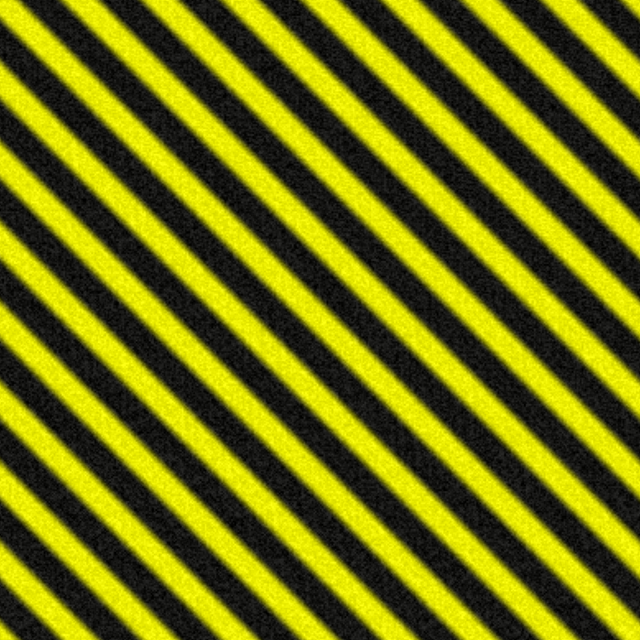
Reproduce this pattern procedurally as a Shadertoy shader.

```glsl
// Diagonal yellow and black hazard stripes with soft painted edges and fine grain.
// The sum x + y gives the stripe phase; eight whole periods per side and
// value noise on a wrapping lattice make the square tile without a seam.

float hash(vec2 p) {
    return fract(sin(dot(p, vec2(127.1, 311.7))) * 43758.5453);
}

// Value noise whose lattice repeats after the given number of cells
float wrappedNoise(vec2 uv, float cells) {
    vec2 p = uv * cells;
    vec2 cell = floor(p);
    vec2 f = fract(p);
    f = f * f * (3.0 - 2.0 * f);
    vec2 lo = mod(cell, cells);
    vec2 hi = mod(cell + 1.0, cells);
    float bottom = mix(hash(lo), hash(vec2(hi.x, lo.y)), f.x);
    float top = mix(hash(vec2(lo.x, hi.y)), hash(hi), f.x);
    return mix(bottom, top, f.y);
}

void mainImage(out vec4 fragColor, in vec2 fragCoord) {
    vec2 uv = fragCoord / iResolution.xy;

    // Distance from the nearest yellow centre line, in stripe periods
    float phase = 8.0 * (uv.x + uv.y);
    float dist = abs(fract(phase + 0.5) - 0.5);
    float paint = 1.0 - smoothstep(0.127, 0.327, dist);
    vec3 color = mix(vec3(0.08, 0.08, 0.073), vec3(0.92, 0.93, 0.0), paint);

    // Fine neutral grain over both colours
    float grain = mix(wrappedNoise(uv, 256.0), wrappedNoise(uv, 389.0), 0.5) - 0.5;
    color += 0.2 * grain;

    fragColor = vec4(clamp(color, 0.0, 1.0), 1.0);
}
```
